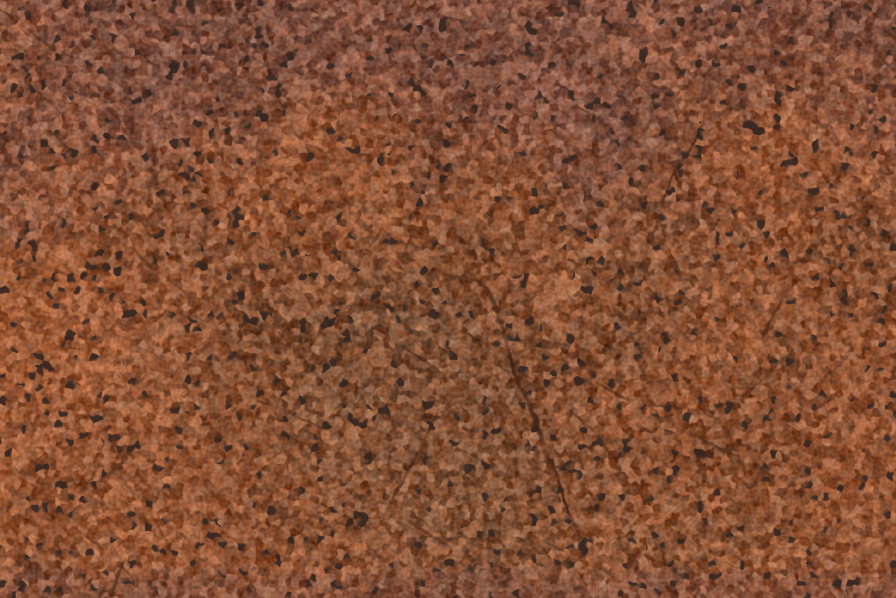
Reproduce this texture procedurally as a Shadertoy shader.

```glsl
// Polished red granite: small soft-edged crystals in rust, pink and brown,
// scattered black mica, broad drifts of tint and a web of fine dark cracks.
// Crystals are smooth Voronoi cells; drifts and wobble are gradient noise.

vec2 hash2(vec2 p) {
    vec3 h = fract(p.xyx * vec3(0.1031, 0.1030, 0.0973));
    h += dot(h, h.yzx + 33.33);
    return fract((h.xx + h.yz) * h.zy);
}

float cornerSlope(vec2 cell, vec2 offset) {
    float angle = 6.2832 * hash2(cell + 71.0).x;
    return dot(vec2(cos(angle), sin(angle)), offset);
}

float gradientNoise(vec2 p) {
    vec2 i = floor(p), f = p - i, e = vec2(1.0, 0.0);
    vec2 u = f * f * f * (f * (f * 6.0 - 15.0) + 10.0);
    return mix(mix(cornerSlope(i, f), cornerSlope(i + e.xy, f - e.xy), u.x),
               mix(cornerSlope(i + e.yx, f - e.yx), cornerSlope(i + e.xx, f - e.xx), u.x), u.y);
}

float fbm(vec2 p) {
    float sum = 0.0, amp = 1.0;
    for (int k = 0; k < 3; k++) {
        sum += amp * gradientNoise(p);
        p = mat2(1.6, 1.2, -1.2, 1.6) * p + 13.7;
        amp *= 0.5;
    }
    return sum;
}

// Blended crystals: x = tone, y = warmth, z = mica coverage
vec3 crystals(vec2 p, float micaShare) {
    vec2 base = floor(p);
    vec4 sum = vec4(0.0);
    for (int y = -1; y <= 1; y++)
    for (int x = -1; x <= 1; x++) {
        vec2 cell = base + vec2(x, y);
        vec2 toSeed = cell + 0.1 + 0.8 * hash2(cell) - p;
        vec2 kind = hash2(cell + 311.0);
        float mica = step(1.0 - micaShare, hash2(cell + 157.0).x);
        sum += exp(-8.5 * dot(toSeed, toSeed)) * vec4(kind - 0.5, mica, 1.0);
    }
    return sum.xyz / sum.w;
}

// Dark line from a to b that thins out toward both ends
float crack(vec2 p, vec2 a, vec2 b, float width) {
    vec2 along = b - a;
    float t = clamp(dot(p - a, along) / dot(along, along), 0.0, 1.0);
    float d = length(p - a - along * t);
    float pixel = 1.0 / iResolution.y;
    float taper = smoothstep(0.0, 0.25, t) * smoothstep(1.0, 0.75, t);
    return taper * (1.0 - smoothstep(width * 0.3, width + pixel, d));
}

// Scattered hairlines, mostly falling to the right, some crossing them
float hairlines(vec2 p) {
    float dark = 0.0;
    for (int k = 0; k < 34; k++) {
        vec2 seed = vec2(float(k), 9.0);
        vec2 middle = hash2(seed) * vec2(iResolution.x / iResolution.y, 1.0);
        vec2 r = hash2(seed + 40.0);
        float angle = (k % 3 == 0 ? 0.9 : -0.6) + 0.8 * (r.x - 0.5);
        vec2 reach = (0.06 + 0.13 * r.y) * vec2(cos(angle), sin(angle));
        dark = max(dark, (0.35 + 0.4 * r.x) * crack(p, middle - reach, middle + reach, 0.0026));
    }
    return dark;
}

void mainImage(out vec4 fragColor, in vec2 fragCoord) {
    vec2 p = fragCoord / iResolution.y;
    float aspect = iResolution.x / iResolution.y;

    // Broad drifts of tint: mauve above, rust below, brown in the middle
    float drift = fbm(p * 2.6 + 5.0);
    float patches = fbm(p * 6.0 + 31.0);
    vec3 rust = vec3(0.565, 0.329, 0.205);
    vec3 mauve = vec3(0.500, 0.312, 0.245);
    vec3 brown = vec3(0.497, 0.318, 0.213);
    float upper = smoothstep(0.60, 0.95, p.y + 0.25 * drift);
    float lowerEdge = smoothstep(0.07, 0.02, p.y + 0.03 * patches);
    vec2 fromMiddle = (p - vec2(0.47 * aspect, 0.30)) / vec2(0.38, 0.34);
    float middle = exp(-dot(fromMiddle, fromMiddle));
    vec3 col = mix(rust, brown, clamp(middle + 0.6 * drift, 0.0, 1.0));
    col = mix(col, mauve, max(upper, 0.6 * lowerEdge));

    // Brighter left side, uneven mottling
    float glow = smoothstep(0.45, 0.0, p.x) * exp(-pow((p.y - 0.45) / 0.32, 2.0));
    col *= 1.0 + 0.10 * glow + 0.14 * patches;

    // Crystals with ragged outlines, and clustered mica
    vec2 ragged = vec2(gradientNoise(p * 75.0), gradientNoise(p * 75.0 + 50.0));
    float micaShare = 0.055 + 0.07 * gradientNoise(p * 14.0 + 8.0);
    vec3 grain = crystals(p * 98.0 + 0.6 * ragged, micaShare);
    float clumps = gradientNoise(p * 48.0 + 90.0);
    float fine = gradientNoise(p * 150.0 + 20.0);
    float tone = 0.27 * grain.x + 0.13 * clumps + 0.12 * fine;
    col += tone * vec3(1.0, 0.82, 0.70);
    col += grain.y * vec3(0.05, -0.015, -0.05);

    // Thin dark seams between clumps of crystals
    float seam = smoothstep(0.07, 0.0, abs(gradientNoise(p * 30.0 + 60.0)));
    col *= 1.0 - 0.13 * seam * smoothstep(-0.1, 0.3, clumps + patches);

    // Cracks: one long fissure and the hairline web, broken up along the way
    vec2 wobble = vec2(gradientNoise(p * 9.0), gradientNoise(p * 9.0 + 40.0));
    vec2 q = p + 0.016 * wobble + 0.003 * ragged;
    float broken = smoothstep(-0.25, 0.2, gradientNoise(p * 22.0 + 17.0));
    float fissure = crack(q, vec2(0.78, 0.60), vec2(1.00, 0.02), 0.0042);
    float dark = max(0.8 * fissure * (0.55 + 0.45 * broken), 0.75 * hairlines(q) * broken);
    col = mix(col, vec3(0.23, 0.12, 0.07), dark);

    col = mix(col, vec3(0.20, 0.145, 0.125), 0.9 * grain.z);
    fragColor = vec4(clamp(col, 0.0, 1.0), 1.0);
}
```
